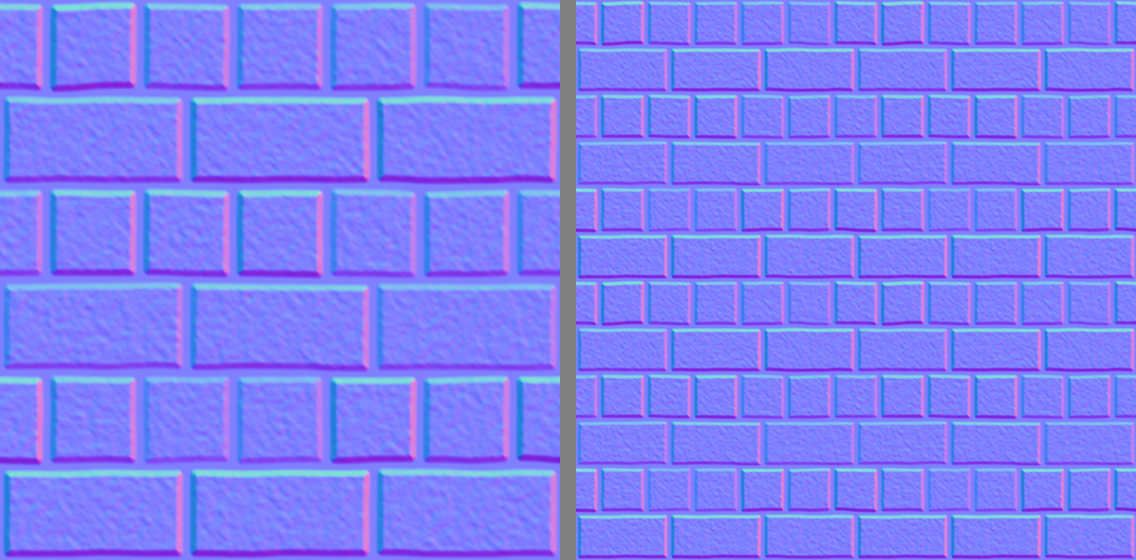
Left: one tile. Right: repeated 2 by 2.
Reproduce this texture map procedurally as a Shadertoy shader.

```glsl
// Tiling tangent-space normal map of a wall: long brick courses alternating with square ones
#define ROWS 6.0          // courses per tile; one unit is one course height
#define HALF_GAP 0.031    // half the mortar width
#define BEVEL 0.085       // width of the sloped rim
#define CORNER 0.065      // corner radius
#define RIM_HEIGHT 0.049  // mean brick height above the mortar
#define RIM_VARY 0.4      // variation of that height between bricks
#define WOBBLE vec2(0.01, 0.026)
#define TILT 0.03         // largest skew of a brick
#define GRAIN 0.0088      // roughness of the brick face
#define STEP 0.018        // sampling distance for the slope

float hash(vec2 p) {
    return fract(sin(dot(p, vec2(127.1, 311.7))) * 43758.5453);
}

// Value noise that wraps after the given whole numbers of cells
float noise(vec2 p, vec2 period) {
    vec2 i = floor(p), f = fract(p);
    vec2 u = f * f * f * (f * (f * 6.0 - 15.0) + 10.0);
    vec2 a = mod(i, period), b = mod(i + 1.0, period);
    return mix(mix(hash(a), hash(vec2(b.x, a.y)), u.x),
               mix(hash(vec2(a.x, b.y)), hash(b), u.x), u.y);
}

float roundedBox(vec2 p, vec2 halfSize, float radius) {
    vec2 q = abs(p) - halfSize + radius;
    return length(max(q, 0.0)) + min(max(q.x, q.y), 0.0) - radius;
}

// Fine pitted grain with a slight diagonal drift
float grain(vec2 p) {
    vec2 stretch = vec2(10.0, 7.0);
    float streaks = noise(vec2(p.x + p.y, p.x - p.y) * stretch, ROWS * stretch);
    float pits = noise(p * 15.0, vec2(ROWS * 15.0));
    float fine = noise(p * 23.0 + 0.5, vec2(ROWS * 23.0));
    return 0.8 * streaks + 0.8 * pits + 0.4 * fine;
}

float wallHeight(vec2 p) {
    // Uneven edges
    vec2 wave = vec2(noise(p * 3.0 + 0.3, vec2(ROWS * 3.0)),
                     noise(p * 2.0 + 0.7, vec2(ROWS * 2.0))) - 0.5;
    vec2 q = p + WOBBLE * wave;

    // Course and brick
    float row = floor(q.y);
    float odd = mod(row, 2.0);
    float width = 2.0 - odd;
    float x = (q.x - 0.5 * odd) / width;
    vec2 id = vec2(mod(floor(x), ROWS / width), mod(row, ROWS));
    vec2 local = vec2((fract(x) - 0.5) * width, fract(q.y) - 0.5);
    local.y += TILT * (hash(id + 31.0) - 0.5) * 2.0 * local.x / (width * width);

    // Bevelled block with a rough face
    float d = roundedBox(local, vec2(0.5 * width, 0.5) - HALF_GAP, CORNER);
    float block = 1.0 - smoothstep(-BEVEL, 0.0, d);
    float rim = RIM_HEIGHT * (1.0 + RIM_VARY * (2.0 * hash(id + 7.0) - 1.0));
    return block * (rim + GRAIN * (grain(p) - 1.0));
}

void mainImage(out vec4 fragColor, in vec2 fragCoord) {
    vec2 p = fragCoord / iResolution.xy * ROWS;
    vec2 e = vec2(STEP, 0.0);

    // Slope by central differences, then packed normal
    vec2 slope = vec2(wallHeight(p + e.xy) - wallHeight(p - e.xy),
                      wallHeight(p + e.yx) - wallHeight(p - e.yx)) / (2.0 * STEP);
    vec3 normal = normalize(vec3(-slope, 1.0));
    fragColor = vec4(normal * 0.5 + 0.5, 1.0);
}
```
